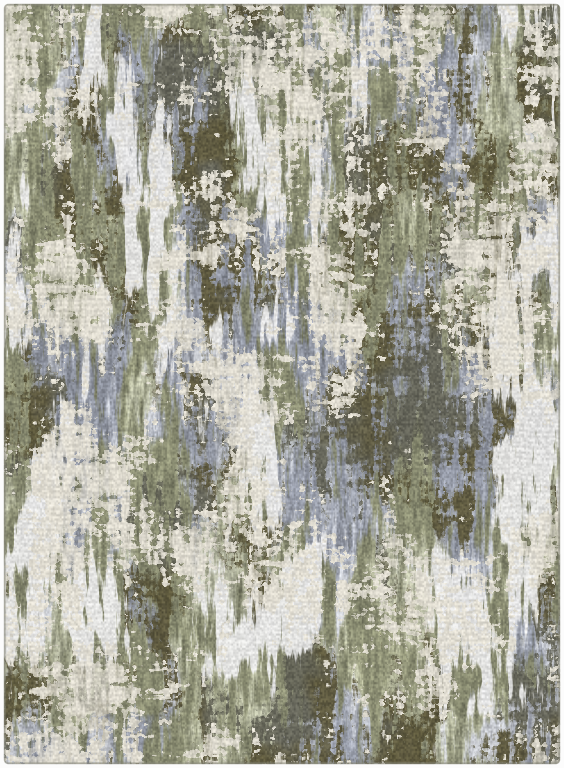
Give the GLSL for this texture, as a Shadertoy shader.

```glsl
// Distressed abstract rug: sage and slate-blue washes under dark olive stains,
// white brush marks and flaking cream. Each layer is a stretched noise field,
// cut at a threshold with streaks and cellular flakes roughening its edge.

#define DARK_LEVEL 0.570
#define WHITE_LEVEL 0.655
#define CREAM_LEVEL 0.610
#define BLUE_LEVEL 0.510
#define STREAK_SCALE vec2(90.0, 9.0)
#define FLAKE_SCALE vec2(170.0, 200.0)
#define GRAIN_SCALE vec2(430.0, 380.0)
#define GRAIN_DEPTH 0.38
#define RIB_COUNT 140.0
#define MARGIN 0.005

const vec3 SAGE = vec3(0.57, 0.58, 0.47);
const vec3 PALE_SAGE = vec3(0.75, 0.76, 0.67);
const vec3 SLATE = vec3(0.59, 0.61, 0.66);
const vec3 PALE_SLATE = vec3(0.76, 0.77, 0.79);
const vec3 OLIVE = vec3(0.35, 0.33, 0.22);
const vec3 CHARCOAL = vec3(0.38, 0.38, 0.33);
const vec3 CREAM = vec3(0.88, 0.865, 0.82);
const vec3 WHITE = vec3(0.91, 0.91, 0.91);

float hash(vec2 p) {
    vec3 q = fract(p.xyx * 0.1031);
    q += dot(q, q.yzx + 33.33);
    return fract((q.x + q.y) * q.z);
}

float noise(vec2 p) {
    vec2 i = floor(p), f = fract(p);
    f = f * f * (3.0 - 2.0 * f);
    return mix(mix(hash(i), hash(i + vec2(1, 0)), f.x),
               mix(hash(i + vec2(0, 1)), hash(i + vec2(1, 1)), f.x), f.y);
}

// Layered noise with mean 0.5
float fbm(vec2 p) {
    float sum = 0.0, weight = 0.533;
    for (int i = 0; i < 4; i++) {
        sum += weight * noise(p);
        p = p * 2.03 + 17.3;
        weight *= 0.5;
    }
    return sum;
}

// Random value of the nearest cell: chunky flakes
float flakes(vec2 p) {
    vec2 base = floor(p);
    float nearest = 9.0, value = 0.0;
    for (int y = -1; y <= 1; y++)
    for (int x = -1; x <= 1; x++) {
        vec2 cell = base + vec2(x, y);
        vec2 d = cell + vec2(hash(cell + 3.7), hash(cell + 51.2)) - p;
        float dist = dot(d, d);
        if (dist < nearest) { nearest = dist; value = hash(cell + 90.6); }
    }
    return value;
}

float cover(float field, float level, float softness) {
    return smoothstep(level - softness, level + softness, field);
}

vec3 rugColor(vec2 p) {
    // Shared texture of edges, all centred on zero
    float streak = fbm(p * STREAK_SCALE + 4.0) - 0.5;
    float thread = fbm(p * vec2(200.0, 30.0) + 31.0) - 0.5;
    float dash = fbm(p * vec2(20.0, 120.0) + 57.0) - 0.5;
    float flake = flakes(p * FLAKE_SCALE) - 0.5;
    vec2 bend = vec2(fbm(p * 7.0 + 8.0), fbm(p * 7.0 + 43.0)) - 0.5;
    vec2 q = p + 0.08 * bend;

    // Streaked washes of green and blue
    float fade = cover(fbm(q * vec2(18.0, 8.0) + 70.0) + 0.9 * streak + 0.6 * thread, 0.54, 0.22);
    vec3 green = mix(SAGE, PALE_SAGE, fade);
    vec3 blue = mix(SLATE, PALE_SLATE, fade);
    float blueField = fbm(q * vec2(16.0, 6.0) + 12.0) + 0.6 * streak + 0.3 * thread;
    vec3 color = mix(green, blue, cover(blueField, BLUE_LEVEL, 0.07));
    color *= 1.0 + 0.5 * thread + 0.25 * streak;

    // Dark stains, denser towards the bottom
    float darkField = fbm(q * vec2(15.0, 9.0) + 25.0) + 0.7 * streak + 0.45 * thread
                    + 0.15 * flake + 0.25 * dash + 0.08 * (0.5 - p.y);
    vec3 dark = mix(OLIVE, CHARCOAL, cover(fbm(p * 9.0 + 88.0), 0.51, 0.08));
    color = mix(color, dark, 0.94 * cover(darkField, DARK_LEVEL, 0.08));

    // Smooth white brush marks
    float whiteField = fbm(q * vec2(15.0, 5.0) + 64.0) + 0.35 * streak + 0.25 * thread;
    color = mix(color, WHITE, 0.93 * cover(whiteField, WHITE_LEVEL, 0.035));

    // Worn cream with flaked, sideways torn edges
    float creamField = fbm(q * vec2(13.0, 10.0) + 39.0) + 0.24 * flake + 0.45 * dash
                     + 0.4 * streak + 0.2 * thread + 0.06 * (p.y - 0.5);
    float wear = clamp(0.86 + 0.9 * thread + 0.5 * dash, 0.5, 1.0);
    return mix(color, CREAM, wear * cover(creamField, CREAM_LEVEL, 0.03));
}

void mainImage(out vec4 fragColor, in vec2 fragCoord) {
    vec2 p = fragCoord / iResolution.y;
    vec2 size = vec2(iResolution.x / iResolution.y, 1.0);
    vec3 color = rugColor(p);

    // Woven ribs and yarn speckle, stronger on darker yarn
    float rib = sin(6.2832 * (p.y * RIB_COUNT + 0.6 * noise(p * vec2(40.0, 12.0))));
    float grain = noise(p * GRAIN_SCALE) - 0.5;
    float lightness = dot(color, vec3(0.333));
    color *= 1.0 + 0.02 * rib + GRAIN_DEPTH * grain * (1.3 - lightness);

    // Bound edge and white surround
    vec2 corner = abs(p - 0.5 * size) - 0.5 * size + MARGIN + 0.006;
    float edge = length(max(corner, 0.0)) + min(max(corner.x, corner.y), 0.0) - 0.006;
    color = mix(color, vec3(0.52, 0.52, 0.47), 0.6 * smoothstep(-0.004, -0.001, edge));
    color = mix(color, vec3(0.99), smoothstep(-0.001, 0.001, edge));
    fragColor = vec4(clamp(color, 0.0, 1.0), 1.0);
}
```
